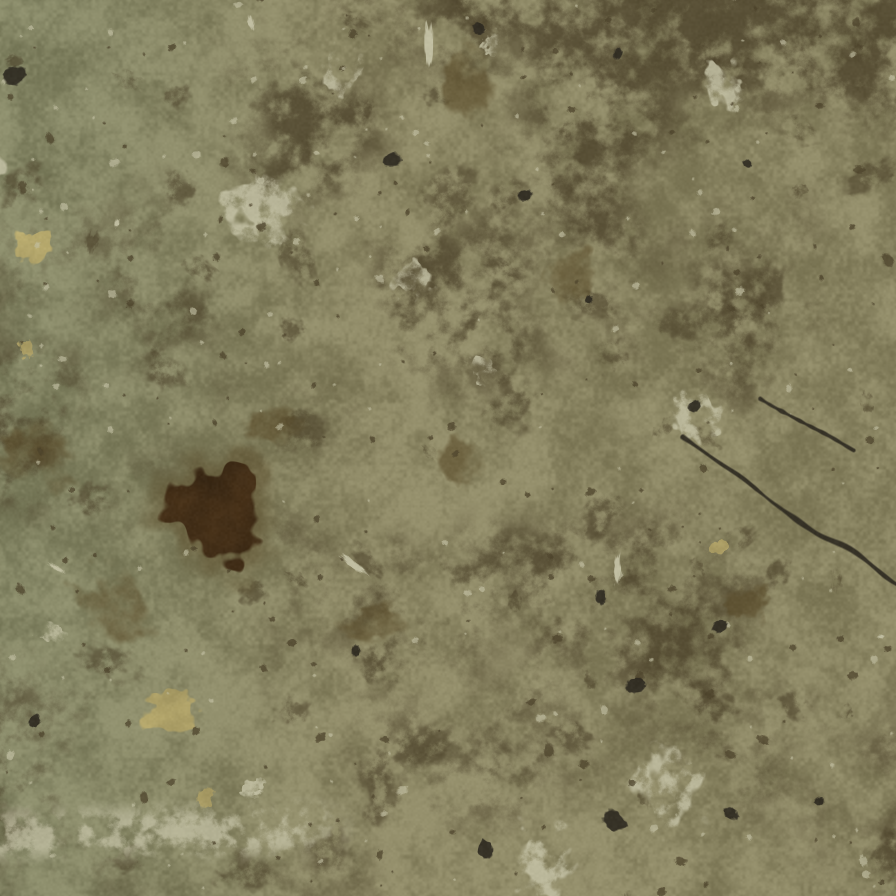
A Shadertoy shader for this texture:

```glsl
// Worn, paint-spattered floor: a mottled olive-grey ground under clumped grime.
// Hashed cells scatter stains, drips, chips and specks with noise-warped edges;
// a smeared paint band and a few thin scratches lie on top.

#define GROUND_DARK  vec3(0.475, 0.455, 0.325)
#define GROUND_LIGHT vec3(0.590, 0.570, 0.430)
#define GRIME        vec3(0.300, 0.262, 0.170)
#define STAIN        vec3(0.350, 0.295, 0.165)
#define TAR          vec3(0.175, 0.160, 0.125)
#define RUST         vec3(0.230, 0.155, 0.075)
#define WHITE_PAINT  vec3(0.765, 0.755, 0.645)
#define CREAM        vec3(0.705, 0.645, 0.405)
#define GRIME_AMOUNT 0.80

float hash(vec2 p) {
    vec3 q = fract(vec3(p.xyx) * 0.1031);
    q += dot(q, q.yzx + 33.33);
    return fract((q.x + q.y) * q.z);
}

float noise(vec2 p) {
    vec2 i = floor(p), f = fract(p);
    f = f * f * (3.0 - 2.0 * f);
    return mix(mix(hash(i), hash(i + vec2(1, 0)), f.x),
               mix(hash(i + vec2(0, 1)), hash(i + vec2(1, 1)), f.x), f.y);
}

float fbm(vec2 p) {
    float sum = 0.0, amp = 0.5;
    for (int i = 0; i < 5; i++) {
        sum += amp * noise(p);
        p = mat2(1.6, 1.2, -1.2, 1.6) * p + 17.3;
        amp *= 0.5;
    }
    return sum / 0.969;
}

mat2 rotation(float a) {
    return mat2(cos(a), sin(a), -sin(a), cos(a));
}

// Coverage of a rough-edged blob; softness is relative to its radius
float blob(vec2 d, float radius, float rough, float soft, float seed) {
    vec2 u = d / radius;
    float warp = noise(u * 1.5 + seed) + 0.5 * noise(u * 4.0 + seed) - 0.75;
    float edge = max(soft, 1.0 / (iResolution.y * radius));
    return 1.0 - smoothstep(-edge, edge, length(u) - 1.0 - rough * warp);
}

// One randomly sized and turned blob in some cells of an n by n grid
float scatter(vec2 p, float n, float density, vec2 radii, float aspect,
              float rough, float soft, float seed) {
    float cover = 0.0;
    vec2 cell = floor(p * n);
    for (int y = -1; y <= 1; y++)
    for (int x = -1; x <= 1; x++) {
        vec2 id = cell + vec2(x, y);
        vec2 key = id + seed * 19.0 + 50.0;
        if (hash(key) > density) continue;
        vec2 jitter = vec2(hash(key + 101.0), hash(key + 211.0));
        float size = hash(key + 307.0);
        vec2 d = p - (id + 0.1 + 0.8 * jitter) / n;
        d = rotation(6.283 * hash(key + 401.0)) * d;
        d.x /= mix(1.0, aspect, hash(key + 503.0));
        float radius = mix(radii.x, radii.y, size * size);
        cover = max(cover, blob(d, radius, rough, soft, 90.0 * size + seed));
    }
    return cover;
}

// Thin wavering line of uneven width
float scratch(vec2 p, vec2 a, vec2 b, float width) {
    vec2 along = b - a;
    p += 0.010 * (vec2(noise(p * 22.0), noise(p * 22.0 + 40.0)) - 0.5);
    float h = clamp(dot(p - a, along) / dot(along, along), 0.0, 1.0);
    float w = width * (0.35 + noise(vec2(h * 16.0, a.x * 50.0)));
    return 1.0 - smoothstep(-0.001, 0.0015, length(p - a - along * h) - w);
}

void mainImage(out vec4 fragColor, in vec2 fragCoord) {
    vec2 p = fragCoord / iResolution.y;
    float coarse = fbm(p * 4.0 + 3.0);
    float medium = fbm(p * 30.0 + 9.0);
    float fine = fbm(p * 85.0 + 31.0);

    // Mottled ground, cooler toward the left
    float tone = 0.5 + 0.7 * (coarse - 0.5) + 0.8 * (medium - 0.5)
               + 0.3 * (noise(p * 230.0) - 0.5);
    vec3 col = mix(GROUND_DARK, GROUND_LIGHT, smoothstep(0.12, 0.80, tone));
    col += vec3(-0.022, 0.004, 0.010) * (1.0 - smoothstep(0.0, 0.45, p.x));

    // Clumped grime, heaviest in the upper right corner
    float corner = 1.0 - smoothstep(0.05, 0.42, length((p - vec2(0.90, 1.0)) * vec2(0.8, 1.7)));
    float clump = smoothstep(0.42, 0.74, fbm(p * 6.0 + 61.0) + 0.28 * corner);
    float flecks = smoothstep(0.40, 0.68, 0.6 * fbm(p * 24.0 + 5.0) + 0.4 * fine + 0.10 * corner);
    col = mix(col, GRIME, GRIME_AMOUNT * clump * flecks);

    // Translucent smudges and broad stains
    float smudge = scatter(p, 13.0, 0.32, vec2(0.006, 0.023), 1.8, 0.9, 0.40, 1.0);
    float stain = scatter(p, 5.0, 0.30, vec2(0.018, 0.050), 1.6, 0.8, 0.25, 2.0);
    col = mix(col, GRIME, 0.60 * smudge * smoothstep(0.25, 0.65, fine));
    col = mix(col, STAIN, 0.65 * stain * smoothstep(0.15, 0.65, medium));

    // One thick rusty spill with a thin halo
    vec2 spill = (p - vec2(0.235, 0.435)) * vec2(1.0, 0.85);
    col = mix(col, STAIN, 0.5 * blob(spill, 0.062, 0.7, 0.25, 7.0));
    col = mix(col, RUST * (0.75 + 0.6 * medium), 0.95 * blob(spill, 0.046, 0.9, 0.06, 7.0));

    // Broken white splashes and a smeared band at the lower left
    float splash = scatter(p, 6.0, 0.28, vec2(0.010, 0.034), 1.5, 1.1, 0.15, 3.0);
    float band = 1.0 - smoothstep(0.012, 0.040, abs(p.y - 0.07 - 0.03 * (coarse - 0.5)));
    band *= 1.0 - smoothstep(0.32, 0.42, p.x);
    float porous = smoothstep(0.38, 0.60, 0.5 * fine + 0.5 * fbm(p * 42.0 + 77.0));
    col = mix(col, WHITE_PAINT, 0.85 * max(splash, 0.9 * band) * porous);

    // Solid chips, slivers and small specks
    float chip = scatter(p, 6.0, 0.20, vec2(0.007, 0.024), 1.4, 0.8, 0.10, 4.0);
    float sliver = scatter(p, 6.0, 0.22, vec2(0.002, 0.005), 6.0, 0.6, 0.15, 5.0);
    float paleSpeck = scatter(p, 36.0, 0.13, vec2(0.001, 0.0045), 1.5, 0.6, 0.30, 6.0);
    float darkSpeck = scatter(p, 30.0, 0.20, vec2(0.001, 0.0050), 1.6, 0.6, 0.30, 7.0);
    col = mix(col, CREAM * (0.85 + 0.3 * medium), 0.85 * chip);
    col = mix(col, GRIME, 0.75 * darkSpeck);
    col = mix(col, WHITE_PAINT, max(0.95 * sliver, 0.65 * paleSpeck));

    // Tar dots and dark scratches
    float tar = scatter(p, 8.0, 0.24, vec2(0.004, 0.014), 1.5, 0.4, 0.12, 8.0);
    float lines = max(scratch(p, vec2(0.76, 0.51), vec2(1.02, 0.335), 0.0024),
                      scratch(p, vec2(0.85, 0.555), vec2(0.95, 0.50), 0.0020));
    col = mix(col, TAR, 0.90 * max(tar, lines));

    fragColor = vec4(col + 0.025 * (noise(p * 400.0) - 0.5), 1.0);
}
```
